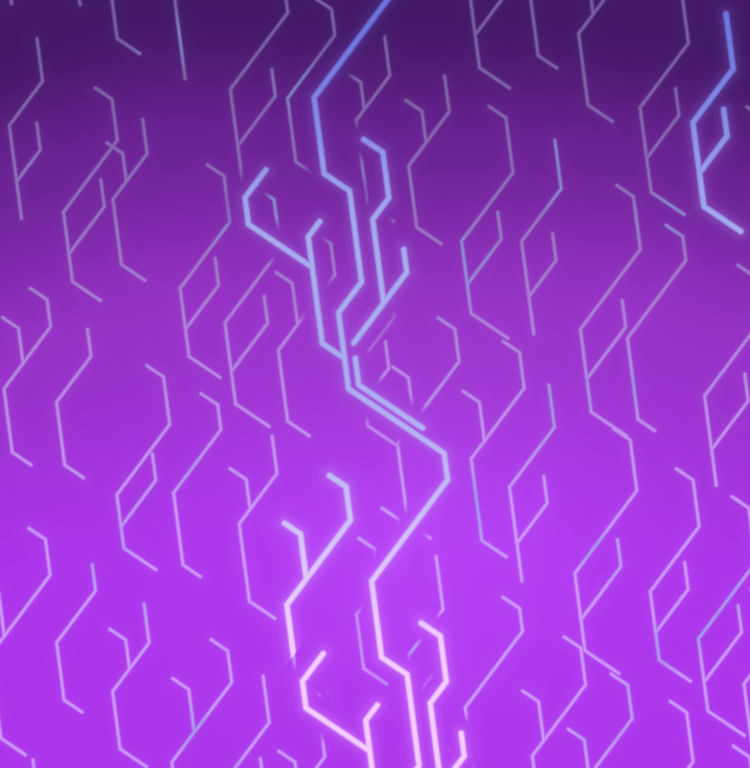
This pattern is drawn by a WebGL 1 fragment shader. Its source:

```glsl
precision highp float;
uniform vec2 u_resolution;

#define COLUMN_GAP 0.076
#define ROW_GAP 0.315
#define COLUMN_DROP 0.05
#define JITTER 0.022
#define TRACE_RADIUS 0.0021
#define BOLT_RADIUS 0.0036
#define EDGE_SOFTNESS 0.0016
#define GLOW_SIZE 0.007

// The three headings shared by every line
#define STEEP vec2(0.13, -0.99)
#define SLANT vec2(-0.60, -0.80)
#define SHELF vec2(0.83, -0.56)

float hash(vec2 p) {
  p = fract(p * vec2(0.1031, 0.1137));
  p += dot(p, p.yx + 33.33);
  return fract((p.x + p.y) * p.x * 97.3);
}

vec2 gradientAt(vec2 cell) {
  float angle = 6.2832 * hash(cell + 17.0);
  return vec2(cos(angle), sin(angle));
}

float gradientNoise(vec2 p) {
  vec2 i = floor(p), f = fract(p), e = vec2(1.0, 0.0);
  vec2 w = f * f * (3.0 - 2.0 * f);
  float low = mix(dot(gradientAt(i), f), dot(gradientAt(i + e), f - e), w.x);
  float high = mix(dot(gradientAt(i + e.yx), f - e.yx), dot(gradientAt(i + 1.0), f - 1.0), w.x);
  return mix(low, high, w.y);
}

// Moves the pen by one straight stroke and keeps the nearest distance
void stroke(vec2 p, inout vec2 pen, vec2 move, inout float dist) {
  vec2 q = p - pen;
  float t = clamp(dot(q, move) / dot(move, move), 0.0, 1.0);
  dist = min(dist, length(q - move * t));
  pen += move;
}

// One thin trace with an optional twig
float traceDistance(vec2 p, vec2 pen, vec2 id) {
  float dist = 1.0;
  float a = hash(id + 3.1), b = hash(id + 7.7), c = hash(id + 11.3);
  if (a > 0.4) stroke(p, pen, SHELF * 0.026, dist);
  stroke(p, pen, STEEP * mix(0.03, 0.075, b), dist);
  vec2 slant = SLANT * mix(0.07, 0.14, a);
  vec2 fork = pen + slant * mix(0.5, 0.9, c);
  stroke(p, pen, slant, dist);
  vec2 steep = STEEP * mix(0.07, 0.13, c);
  if (b > 0.5) fork = pen + steep * 0.6;
  stroke(p, pen, steep, dist);
  if (c < 0.75) stroke(p, pen, SHELF * mix(0.025, 0.06, b), dist);
  if (b > 0.5) {
    stroke(p, fork, -SLANT * mix(0.05, 0.09, a), dist);
    stroke(p, fork, -STEEP * 0.035, dist);
  } else if (b > 0.12) {
    stroke(p, fork, -STEEP * mix(0.035, 0.06, a), dist);
    stroke(p, fork, -SHELF * 0.025, dist);
  }
  return dist;
}

// Branches that gather at one joint of the bolt
void crown(vec2 p, vec2 joint, inout float dist) {
  vec2 pen = joint;
  stroke(p, pen, -SHELF * 0.035, dist);
  stroke(p, pen, -STEEP * 0.10, dist);
  vec2 hook = pen;
  stroke(p, pen, -STEEP * 0.04, dist);
  stroke(p, pen, -SLANT * 0.025, dist);
  stroke(p, hook, -SHELF * 0.10, dist);
  stroke(p, hook, -STEEP * 0.035, dist);
  stroke(p, hook, -SLANT * 0.045, dist);
  pen = joint + vec2(0.012, 0.02);
  stroke(p, pen, -SLANT * 0.065, dist);
  vec2 fork = pen;
  stroke(p, pen, -SLANT * 0.05, dist);
  stroke(p, pen, -STEEP * 0.03, dist);
  stroke(p, fork, -STEEP * 0.11, dist);
  stroke(p, fork, -SLANT * 0.035, dist);
  stroke(p, fork, -STEEP * 0.06, dist);
  stroke(p, fork, -SHELF * 0.03, dist);
  pen = joint + vec2(0.014, 0.0);
  stroke(p, pen, STEEP * 0.035, dist);
  stroke(p, pen, SHELF * 0.10, dist);
}

float boltDistance(vec2 p) {
  float dist = 1.0;
  vec2 pen = vec2(0.508, 1.005);
  for (int k = 0; k < 4; k++) {
    float odd = mod(float(k), 2.0);
    stroke(p, pen, SLANT * mix(0.165, 0.05, odd), dist);
    if (odd > 0.5) crown(p, pen + STEEP * 0.06, dist);
    stroke(p, pen, STEEP * 0.10, dist);
    stroke(p, pen, SHELF * mix(0.04, 0.15, odd), dist);
    stroke(p, pen, STEEP * mix(0.12, 0.035, odd), dist);
  }
  return dist;
}

float lineMask(float dist, float radius) {
  float soft = EDGE_SOFTNESS + 0.5 / u_resolution.y;
  return 1.0 - smoothstep(radius - soft, radius + soft, dist);
}

void main() {
  vec2 p = gl_FragCoord.xy / u_resolution.y;
  float side = abs(gl_FragCoord.x / u_resolution.x - 0.5);

  // Violet backdrop, darker toward the top and its corners
  float h = p.y + 0.25 * side * side + 0.04 * gradientNoise(p * 3.0);
  vec3 color = mix(vec3(0.67, 0.20, 0.92), vec3(0.59, 0.19, 0.78), smoothstep(0.28, 0.62, h));
  color = mix(color, vec3(0.42, 0.13, 0.58), smoothstep(0.58, 0.84, h));
  color = mix(color, vec3(0.26, 0.09, 0.40), smoothstep(0.80, 1.0, h));
  color += vec3(0.04, 0.05, 0.04) * exp(-14.0 * dot(p - vec2(0.55, 0.3), p - vec2(0.55, 0.3)));

  // Staggered field of thin traces, a few of them bright
  float thin = 1.0, bright = 1.0;
  for (int x = -2; x <= 2; x++) {
    float column = floor(p.x / COLUMN_GAP) + float(x);
    float row = floor((p.y + column * COLUMN_DROP) / ROW_GAP);
    for (int y = 0; y <= 2; y++) {
      vec2 id = vec2(column, row + float(y)) + 40.0;
      vec2 start = vec2(column * COLUMN_GAP, (row + float(y)) * ROW_GAP - column * COLUMN_DROP);
      start += JITTER * (vec2(hash(id), hash(id + 5.3)) - 0.5) + vec2(0.04, 0.0);
      float dist = traceDistance(p, start, id);
      thin = min(thin, dist);
      if (hash(id + 23.0) > 0.95) bright = min(bright, dist);
    }
  }
  float bolt = boltDistance(p);
  float clearing = smoothstep(0.012, 0.03, bolt);
  bolt = min(bolt, mix(1.0, bright, clearing));

  // Tints grow paler downward, with cool patches
  float cool = smoothstep(0.1, 0.45, gradientNoise(p * 9.0 + 4.0));
  vec3 traceTint = mix(vec3(0.82, 0.66, 0.98), vec3(0.50, 0.42, 0.67), smoothstep(0.25, 1.0, p.y));
  traceTint = mix(traceTint, vec3(0.52, 0.66, 0.88), 0.6 * cool);
  vec3 boltTint = mix(vec3(0.96, 0.82, 1.0), vec3(0.66, 0.69, 0.94), smoothstep(0.1, 0.55, p.y));
  boltTint = mix(boltTint, vec3(0.43, 0.46, 0.88), smoothstep(0.65, 1.0, p.y));

  color = mix(color, traceTint, 0.12 * clearing * exp(-thin / GLOW_SIZE));
  color = mix(color, traceTint, 0.88 * clearing * lineMask(thin, TRACE_RADIUS));
  color = mix(color, boltTint, 0.42 * exp(-bolt / GLOW_SIZE));
  color = mix(color, boltTint, 0.95 * lineMask(bolt, BOLT_RADIUS));
  gl_FragColor = vec4(color, 1.0);
}
```
